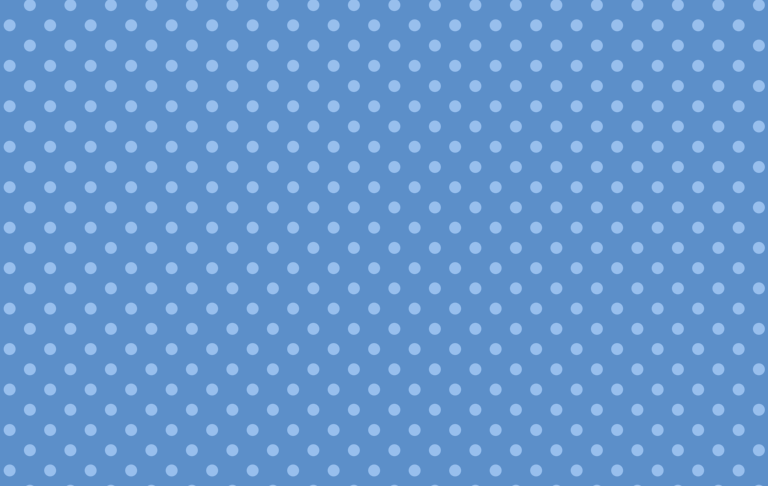
A Shadertoy shader for this pattern:

```glsl
// Staggered pale blue polka dots on a flat mid-blue ground.

const vec3 GROUND_COLOR = vec3(0.36, 0.56, 0.79);
const vec3 DOT_COLOR = vec3(0.595, 0.75, 0.93);

const vec2 CELLS_PER_HEIGHT = vec2(12.0, 12.01);
const vec2 FIRST_DOT = vec2(0.738, 0.126); // in cells, from the top left
const float DOT_RADIUS = 0.147;            // in cells

// Distance to the nearest point of a unit square lattice
float latticeDistance(vec2 p) {
    return length(fract(p + 0.5) - 0.5);
}

// Signed distance to dots at the corners and centre of every cell
float staggeredDots(vec2 p, float radius) {
    return min(latticeDistance(p), latticeDistance(p - 0.5)) - radius;
}

// Antialiased coverage of a shape
float coverage(float dist, float edgeWidth) {
    return 1.0 - smoothstep(-edgeWidth, edgeWidth, dist);
}

void mainImage(out vec4 fragColor, in vec2 fragCoord) {
    // Cell coordinates, y running downward from the top edge
    vec2 fromTopLeft = vec2(fragCoord.x, iResolution.y - fragCoord.y) / iResolution.y;
    vec2 cell = fromTopLeft * CELLS_PER_HEIGHT - FIRST_DOT;

    float pixelSize = CELLS_PER_HEIGHT.y / iResolution.y;
    float dots = coverage(staggeredDots(cell, DOT_RADIUS), 0.8 * pixelSize);

    fragColor = vec4(mix(GROUND_COLOR, DOT_COLOR, dots), 1.0);
}
```
